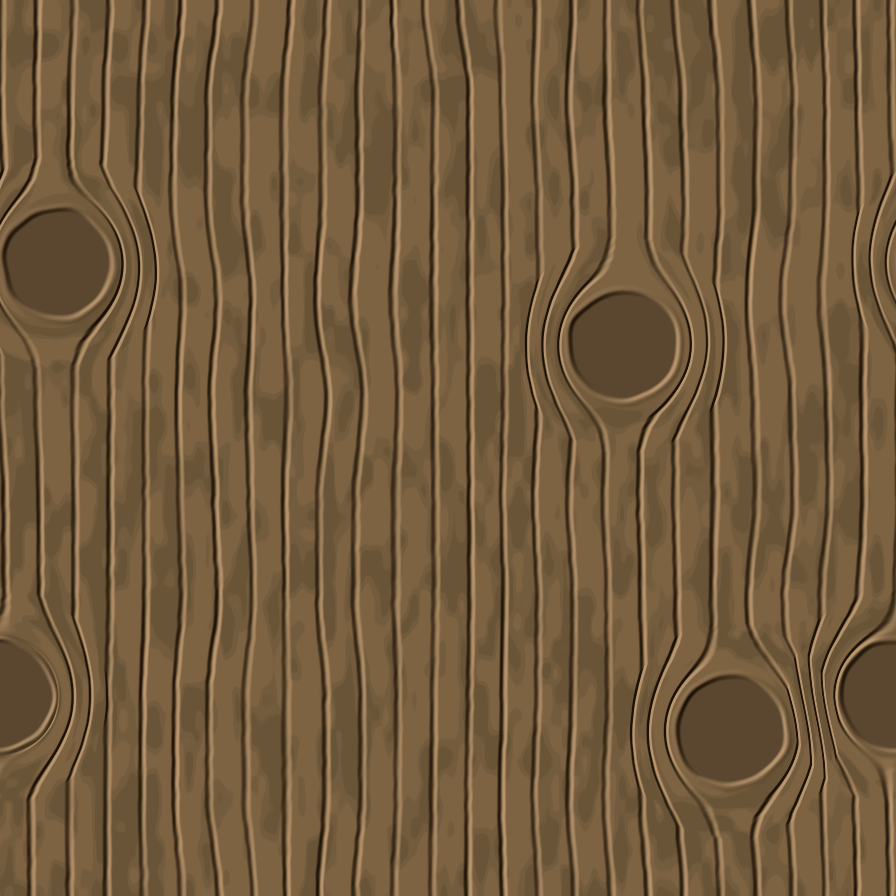
A WebGL 1 fragment shader for this texture:

```glsl
precision highp float;
// Carved wood: wavy vertical grooves that part around round, sunken knots.
// A radial warp opens the grain at each knot; a height field holds grooves
// and holes, and its slope is lit from the upper left over blotchy brown.

uniform vec2 u_resolution;

const float HOLE_RADIUS = 0.061;
const float GROOVES = 25.0;

float hash(vec2 p) {
  p = fract(p * vec2(0.1031, 0.1137));
  p += dot(p, p.yx + 33.33);
  return fract((p.x + p.y) * p.x * 7.13 + p.y * 17.7);
}

float noise(vec2 p) {
  vec2 i = floor(p), f = fract(p);
  f = f * f * (3.0 - 2.0 * f);
  return mix(mix(hash(i), hash(i + vec2(1, 0)), f.x),
             mix(hash(i + vec2(0, 1)), hash(i + vec2(1, 1)), f.x), f.y);
}

// Two rows of two knots, the lower row spread wider.
vec2 knotCenter(float i) {
  float side = mod(i, 2.0), row = floor(i / 2.0);
  return vec2(0.065 + 0.632 * side + row * (0.184 * side - 0.065),
              0.706 - 0.091 * side + row * (0.052 * side - 0.483));
}

// Returns the warped grain position in xy, distance to nearest knot in z.
vec3 grainSpace(vec2 p) {
  const float inner = 0.065, outer = 0.121;
  vec2 warped = p;
  float nearest = 1.0;
  for (int i = 0; i < 4; i++) {
    vec2 d = p - knotCenter(float(i));
    d.x = fract(d.x + 0.5) - 0.5;
    float r = max(length(d), 0.0001);
    float source = max(r - inner, 0.0) * outer / (outer - inner);
    warped += d / r * min(source - r, 0.0);
    nearest = min(nearest, r);
  }
  nearest += 0.005 * (noise(p * 36.0) - 0.5);
  return vec3(warped, nearest);
}

float height(vec2 p) {
  vec3 g = grainSpace(p);

  // Wavy grooves of uneven depth
  float x = g.x + 0.015 * (noise(g.xy * vec2(8.0, 9.0) + 5.0) - 0.5);
  x += 0.0012 * noise(g.xy * 80.0);
  float d = abs(fract(x * GROOVES + 0.5) - 0.5) / GROOVES;
  float depth = 0.65 + 0.4 * noise(g.xy * vec2(25.0, 7.0) + 40.0);
  float groove = depth * (1.0 - smoothstep(0.0, 0.0055, d));
  groove *= smoothstep(HOLE_RADIUS, HOLE_RADIUS + 0.006, g.z);

  // Sunken hole with a slight raised lip
  float hole = 1.0 - smoothstep(HOLE_RADIUS - 0.004, HOLE_RADIUS + 0.002, g.z);
  float lip = (g.z - HOLE_RADIUS - 0.003) / 0.003;
  return 0.25 * exp(-lip * lip) - groove - 0.8 * hole;
}

vec3 woodColor(vec2 p) {
  vec3 g = grainSpace(p);
  float n = 0.62 * noise(g.xy * vec2(52.0, 19.0) + 3.0)
          + 0.38 * noise(g.xy * vec2(95.0, 40.0) + 70.0);
  vec3 color = mix(vec3(0.415, 0.33, 0.215), vec3(0.452, 0.358, 0.238),
                   smoothstep(0.37, 0.41, n));
  color = mix(color, vec3(0.49, 0.387, 0.26), smoothstep(0.48, 0.52, n));
  float hole = 1.0 - smoothstep(HOLE_RADIUS - 0.003, HOLE_RADIUS + 0.001, g.z);
  return mix(color, vec3(0.355, 0.278, 0.183), hole);
}

void main() {
  vec2 p = gl_FragCoord.xy / u_resolution.y;

  // Slope of the surface, lit from the upper left
  vec2 e = vec2(0.001, 0.0);
  vec2 slope = vec2(height(p + e.xy) - height(p - e.xy),
                    height(p + e.yx) - height(p - e.yx)) / (2.0 * e.x);
  float light = clamp(dot(slope, vec2(0.85, -0.53)) * 0.0038, -0.95, 0.85);

  vec3 color = woodColor(p);
  color = mix(color, vec3(0.76, 0.62, 0.46), max(light, 0.0));
  color = mix(color, vec3(0.09, 0.05, 0.01), max(-light, 0.0));
  gl_FragColor = vec4(color, 1.0);
}
```
